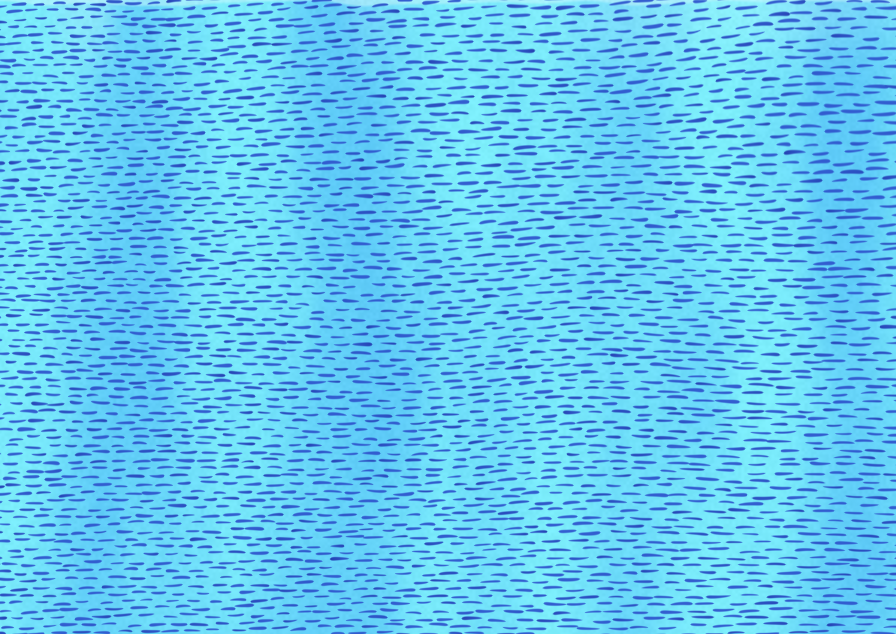
Reproduce this pattern procedurally as a Shadertoy shader.

```glsl
// Short hand-brushed blue dashes in wavering rows over a pale cyan wash.
// Staggered cells on a gently warped plane each hold one blunt stroke;
// the wash is vertically stretched noise with soft, broad dark bands.

const vec3 PALE_CYAN = vec3(0.49, 0.935, 0.985);
const vec3 DEEP_CYAN = vec3(0.36, 0.785, 0.97);
const vec3 PAPER     = vec3(0.80, 0.97, 0.99);
const vec3 BLUE_INK  = vec3(0.19, 0.35, 0.81);
const vec3 DARK_INK  = vec3(0.13, 0.23, 0.68);
const vec2 GRID      = vec2(31.0, 83.0);   // cells per canvas height

float hash(vec2 p) {
    vec3 v = fract(vec3(p.xyx) * 0.1031);
    v += dot(v, v.yzx + 33.33);
    return fract((v.x + v.y) * v.z);
}

float noise(vec2 p) {
    vec2 cell = floor(p), f = fract(p);
    f = f * f * (3.0 - 2.0 * f);
    return mix(mix(hash(cell), hash(cell + vec2(1, 0)), f.x),
               mix(hash(cell + vec2(0, 1)), hash(cell + vec2(1, 1)), f.x), f.y);
}

float fbm(vec2 p) {
    float sum = 0.0, weight = 0.5;
    for (int i = 0; i < 4; i++) {
        sum += weight * noise(p);
        p = p * 2.03 + 17.3;
        weight *= 0.5;
    }
    return sum / 0.9375;
}

// Watercolour ground with vertical bands, blooms and a frayed top edge
vec3 wash(vec2 p, float aspect) {
    float drift = noise(p * vec2(2.0, 1.6) + 4.0) - 0.5;
    float bands = 0.5 + 0.5 * cos(6.2832 * (p.x / aspect - 0.14 + 0.05 * drift) / 0.27);
    float blooms = fbm(p * vec2(9.0, 2.4) + 31.0);
    float depth = smoothstep(0.2, 1.1, 0.36 * bands + 0.8 * blooms);
    vec3 color = mix(PALE_CYAN, DEEP_CYAN, depth);
    float bare = smoothstep(0.6, 0.9, noise(p * vec2(7.0, 2.0) + 60.0));
    color = mix(color, PAPER, 0.3 * bare * smoothstep(0.82, 1.0, p.y));
    float fray = 0.01 * noise(vec2(p.x * 14.0, 8.0));
    color = mix(color, PAPER, 0.5 * smoothstep(-0.003, 0.003, p.y - 1.0 + fray));
    return color + 0.03 * (noise(p * 210.0) - 0.5);
}

// Bends the rows and widens the spacing towards the upper right
vec2 warpRows(vec2 p) {
    vec2 bend = vec2(noise(p * 3.0 + 12.0), noise(p * vec2(3.2, 4.5) + 43.0)) - 0.5;
    p += bend * vec2(0.03, 0.017);
    return p - vec2(0.1 * p.x * p.x, 0.08 * p.y * p.y * (0.4 + 0.6 * p.x));
}

// Signed distance to a slightly bowed stroke with blunt, uneven ends
float dashDistance(vec2 d, float halfLength, float halfWidth, float tilt, float bow, float lean) {
    float t = d.x / halfLength;
    float profile = sqrt(max(0.0, 1.0 - t * t * t * t)) * (1.0 + lean * t);
    float y = d.y - tilt * d.x - bow * (t * t - 0.4);
    return max(abs(y) - halfWidth * profile, abs(d.x) - halfLength);
}

// Paints the strokes of the nearest cells over a ground colour
vec3 paintDashes(vec3 color, vec2 q, float soft) {
    vec2 grid = q * GRID;
    for (int j = -1; j <= 1; j++) {
        float row = floor(grid.y) + float(j);
        float shift = 0.5 * mod(row, 2.0) + 0.45 * hash(vec2(row, 7.0));
        for (int i = -1; i <= 1; i++) {
            vec2 id = vec2(floor(grid.x + shift) + float(i), row);
            vec2 jitter = vec2(hash(id + 11.0), hash(id + 29.0)) - 0.5;
            vec2 center = id + 0.5 + jitter * vec2(0.3, 0.5) - vec2(shift, 0.0);
            vec2 d = (grid - center) / GRID;

            float size = hash(id + 53.0);
            float halfLength = mix(0.0085, 0.0142, size);
            float halfWidth = mix(0.0011, 0.0026, 0.4 * size + 0.6 * hash(id + 71.0));
            float tilt = 0.14 * (hash(id + 83.0) - 0.45);
            float bow = 0.0024 * (hash(id + 97.0) - 0.5);
            float lean = 0.9 * (hash(id + 113.0) - 0.5);
            float dist = dashDistance(d, halfLength, halfWidth, tilt, bow, lean);

            // Ink pools towards the heavier end
            float pool = clamp(0.5 + lean * d.x / halfLength, 0.0, 1.0);
            float dark = smoothstep(0.5, 1.0, hash(id + 131.0)) * pool;
            vec3 ink = mix(BLUE_INK, DARK_INK, dark);
            color = mix(color, ink, 0.97 * (1.0 - smoothstep(-soft, soft, dist)));
        }
    }
    return color;
}

void mainImage(out vec4 fragColor, in vec2 fragCoord) {
    vec2 p = fragCoord / iResolution.y;
    float aspect = iResolution.x / iResolution.y;
    float soft = max(0.75 / iResolution.y, 0.0015);
    vec3 color = paintDashes(wash(p, aspect), warpRows(p), soft);
    fragColor = vec4(clamp(color, 0.0, 1.0), 1.0);
}
```
